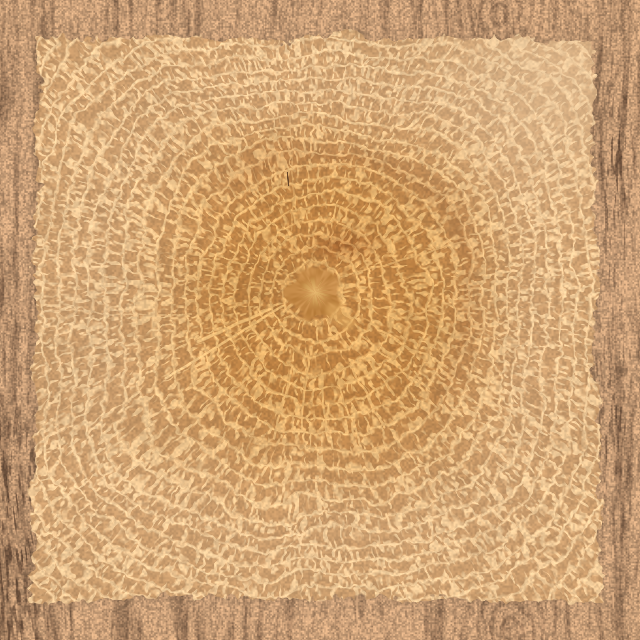
This texture is drawn by a WebGL 2 fragment shader. Its source:

```glsl
#version 300 es
precision highp float;

uniform vec2 u_resolution;
out vec4 fragColor;

const float TAU = 6.2831853;
const float RING_DENSITY = 44.0;
const float RING_START = 1.0;
const float NO_WRAP = 4096.0;
const vec2 PITH = vec2(0.492, 0.544);

float hash(vec2 p) {
    vec3 q = fract(p.xyx * 0.1031);
    q += dot(q, q.yzx + 33.33);
    return fract((q.x + q.y) * q.z);
}

// Value noise whose x axis repeats after a whole number of cells
float noise(vec2 p, float period) {
    vec2 i = floor(p), f = fract(p);
    f = f * f * (3.0 - 2.0 * f);
    float x0 = mod(i.x, period), x1 = mod(i.x + 1.0, period);
    return mix(mix(hash(vec2(x0, i.y)), hash(vec2(x1, i.y)), f.x),
               mix(hash(vec2(x0, i.y + 1.0)), hash(vec2(x1, i.y + 1.0)), f.x), f.y);
}

float fbm(vec2 p) {
    float sum = 0.0, amp = 0.5;
    for (int i = 0; i < 4; i++) {
        sum += amp * noise(p, NO_WRAP);
        p = p * 2.03 + 17.3;
        amp *= 0.5;
    }
    return sum;
}

float segment(vec2 p, vec2 a, vec2 b, float width) {
    vec2 d = b - a;
    float t = clamp(dot(p - a, d) / dot(d, d), 0.0, 1.0);
    return 1.0 - smoothstep(width * 0.3, width, length(p - a - d * t));
}

float blob(vec2 p, vec2 center, vec2 size) {
    vec2 d = (p - center) / size;
    return exp(-dot(d, d));
}

// Rounded near the pith, squarer and recentred towards the rim
float ringRadius(vec2 p) {
    float reach = length(p - PITH);
    vec2 drift = vec2(0.022, -0.012) * smoothstep(0.04, 0.2, reach)
               + vec2(-0.02, -0.026) * smoothstep(0.2, 0.42, reach);
    vec2 d = abs(p - PITH - drift);
    float n = mix(2.0, 3.0, smoothstep(0.1, 0.36, reach));
    float r = pow(pow(d.x, n) + pow(d.y, n) + 1e-7, 1.0 / n);
    r += (fbm(p * 7.0 + 3.0) - 0.47) * 0.05 * smoothstep(0.0, 0.15, reach);
    r += (noise(p * 27.0, NO_WRAP) - 0.5) * 0.011;
    r += 0.016 * blob(p, vec2(0.6, 0.77), vec2(0.06, 0.1));
    r -= 0.014 * blob(p, vec2(0.72, 0.72), vec2(0.07));
    return r + 0.01 * blob(p, vec2(0.48, 0.13), vec2(0.04, 0.12));
}

// Pale medullary rays and drying lines
float longRays(vec2 p) {
    vec2 q = p + (fbm(p * 16.0) - 0.47) * 0.018;
    float m = segment(q, vec2(0.44, 0.52), vec2(0.26, 0.41), 0.0032);
    m = max(m, segment(q, vec2(0.42, 0.515), vec2(0.31, 0.467), 0.004));
    m = max(m, 0.6 * segment(q, vec2(0.3, 0.51), vec2(0.08, 0.515), 0.002));
    m = max(m, 0.7 * segment(q, vec2(0.53, 0.565), vec2(0.75, 0.63), 0.0025));
    m = max(m, 0.5 * segment(q, vec2(0.455, 0.64), vec2(0.455, 0.82), 0.002));
    for (int i = 0; i < 8; i++) {
        float angle = -1.85 + 0.19 * float(i);
        vec2 dir = vec2(cos(angle), sin(angle));
        float from = 0.09 + 0.05 * hash(vec2(float(i), 4.0));
        float to = 0.19 + 0.08 * hash(vec2(float(i), 9.0));
        m = max(m, 0.8 * segment(q, PITH + dir * from, PITH + dir * to, 0.0028));
    }
    return m;
}

vec3 slabColor(vec2 p) {
    float r = ringRadius(p);
    float jitter = 0.3 * (noise(p * 130.0, NO_WRAP) - 0.5);
    float phase = max(r * RING_DENSITY - RING_START + jitter, 0.0);
    float index = floor(phase), along = fract(phase);
    vec2 d = p - PITH;

    // Short radial flecks, with even spacing on every ring
    float turn = atan(d.y, d.x) / TAU;
    float count = floor(TAU * (index + 1.5) / RING_DENSITY / 0.0036);
    float sway = 1.6 * noise(p * 110.0, NO_WRAP);
    float fleck = noise(vec2(turn * count + sway, along * 2.4 + index * 7.0), count);
    fleck = smoothstep(0.42, 0.82, fleck);
    float ringLine = 1.0 - smoothstep(0.03, 0.17, min(along, 1.0 - along));
    ringLine *= 0.5 + 0.5 * noise(p * 60.0 + 8.0, NO_WRAP);

    float heart = 1.0 - smoothstep(0.13, 0.36, r);
    vec3 dark = mix(vec3(0.775, 0.595, 0.41), vec3(0.71, 0.48, 0.245), heart);
    vec3 light = mix(vec3(0.975, 0.83, 0.63), vec3(0.945, 0.745, 0.46), heart);
    float pale = max(fleck * 0.8, ringLine) + 0.14 * (1.0 - along);
    vec3 color = mix(dark, light, clamp(max(pale, longRays(p)), 0.0, 1.0));

    // Pores, broad tone changes, heartwood rim and dark stain
    color *= 0.91 + 0.18 * noise(p * 300.0, NO_WRAP);
    color *= 0.96 + 0.08 * fbm(p * 9.0);
    float rim = exp(-pow((r - 0.225) / 0.02, 2.0)) * smoothstep(-0.1, 0.15, d.x + d.y);
    color *= 1.0 - rim * vec3(0.04, 0.06, 0.07);
    color *= 1.0 - vec3(0.1, 0.17, 0.22) * blob(p, vec2(0.535, 0.615), vec2(0.045, 0.02));
    color = mix(color, vec3(0.93, 0.81, 0.66), 0.4 * blob(p, vec2(0.87, 0.88), vec2(0.18, 0.16)));

    // Pith with a fine starburst
    float star = noise(vec2(turn * 56.0, length(d) * 60.0), 56.0);
    float core = 1.0 - smoothstep(0.004, 0.036, length(d) + 0.022 * star);
    vec3 pith = mix(vec3(0.76, 0.53, 0.27), vec3(0.93, 0.75, 0.46), core);
    float pithEdge = r + 0.016 * (noise(p * 48.0, NO_WRAP) - 0.5);
    color = mix(color, pith + (star - 0.5) * 0.12, 1.0 - smoothstep(0.037, 0.043, pithEdge));
    float wedge = segment(p, vec2(0.52, 0.515), vec2(0.543, 0.495), 0.018);
    color = mix(color, vec3(0.88, 0.67, 0.38), 0.55 * wedge);
    return mix(color, vec3(0.4, 0.27, 0.16), segment(p, vec2(0.451, 0.71), vec2(0.449, 0.73), 0.0016));
}

// Upright plank grain, bent around two knots
vec3 plankColor(vec2 p) {
    float top = length((p - vec2(0.78, 0.98)) * vec2(1.0, 0.75));
    float low = length((p - vec2(0.8, 0.015)) * vec2(1.0, 0.7));
    float knot = min(top, low);
    float nearKnot = 1.0 - smoothstep(0.05, 0.11, knot);
    float x = p.x + 0.04 * fbm(p * vec2(4.0, 3.0));
    float grain = fbm(vec2(x * 95.0, p.y * 7.0));
    float fiber = noise(vec2(x * 300.0, p.y * 45.0), NO_WRAP);
    float speck = noise(p * 380.0, NO_WRAP);
    float loops = 0.5 + 0.5 * sin(knot * 340.0 + 7.0 * fbm(p * 22.0));
    float stain = blob(p, vec2(0.02, 0.15), vec2(0.05, 0.25)) + blob(p, vec2(0.96, 0.72), vec2(0.022, 0.14))
                + 0.5 * blob(p, vec2(0.95, 0.36), vec2(0.05, 0.13));
    float shade = smoothstep(0.42, 0.78, grain) * 0.5 * (1.0 - 0.5 * nearKnot);
    shade += smoothstep(0.5, 0.85, fiber) * (0.2 + 0.5 * stain);
    shade += 0.12 * stain + nearKnot * 0.28 * smoothstep(0.5, 1.0, loops);
    vec3 color = mix(vec3(0.83, 0.655, 0.495), vec3(0.42, 0.31, 0.23), clamp(shade, 0.0, 0.95));
    return color * (0.8 + 0.36 * speck);
}

void main() {
    vec2 p = gl_FragCoord.xy / u_resolution;
    float pixel = 1.0 / min(u_resolution.x, u_resolution.y);

    // Ragged square slab, slightly wider at the foot
    vec2 halfSize = vec2(0.438 + 0.012 * (0.5 - p.y), 0.437);
    vec2 box = abs(p - vec2(0.493, 0.5)) - halfSize;
    float edge = max(box.x, box.y) + 0.026 * (fbm(p * 14.0 + 5.0) - 0.47);
    edge += 0.022 * abs(noise(p * 55.0, NO_WRAP) - 0.5) - 0.005;
    edge += 0.006 * (noise(p * 170.0, NO_WRAP) - 0.5) - 0.012 * blob(p, vec2(0.54, 0.94), vec2(0.03));
    float slab = 1.0 - smoothstep(-pixel, pixel, edge);

    vec3 plank = plankColor(p) * (1.0 - 0.1 * exp(-max(edge, 0.0) * 150.0));
    fragColor = vec4(mix(plank, slabColor(p), slab), 1.0);
}
```
